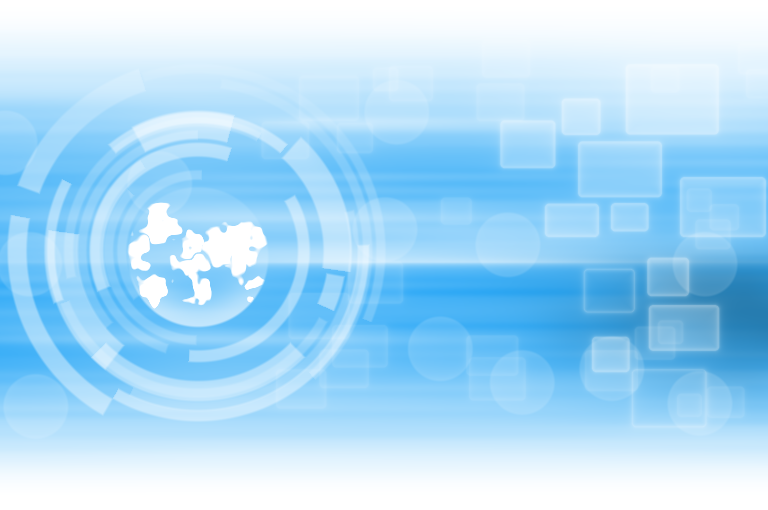
Reproduce this background procedurally as a Shadertoy shader.

```glsl
// A bright blue technology backdrop: streaked gradient, broken rings round a globe,
// translucent discs and glowing rounded tiles. Everything is a soft distance function
// blended towards white; lists give the main layout, hashed loops add the faint clutter.
#define DEPTH 0.77
#define STREAKS 0.12
#define RING_ALPHA 0.42
#define DISC_ALPHA 0.12
#define DISC_RADIUS 0.063
#define TILE_ALPHA 0.25
#define RING_CENTRE vec2(0.387, 0.508)
#define GLOBE_CENTRE vec2(0.387, 0.496)
#define GLOBE_RADIUS 0.137
#define SHADOW vec3(0.14, 0.46, 0.65)

// Arcs: inner radius, outer radius, start and end in degrees
const vec4 ARCS[12] = vec4[12](
    vec4(.335, .372, 169., 240.), vec4(.312, .334, 240., 362.), vec4(.330, .375, 108., 160.),
    vec4(.220, .275, 75., 118.), vec4(.250, .272, 50., 130.), vec4(.245, .300, -8., 48.),
    vec4(.255, .290, -24., -10.), vec4(.235, .295, 172., 232.), vec4(.255, .295, 225., 315.),
    vec4(.280, .300, 152., 200.), vec4(.185, .212, 72., 202.), vec4(.195, .218, -95., 30.));
// Tiles: centre, half size
const vec4 TILES[12] = vec4[12](
    vec4(1.031, .717, .053, .046), vec4(1.135, .771, .037, .035), vec4(1.313, .805, .090, .068),
    vec4(1.211, .668, .081, .054), vec4(1.117, .568, .052, .032), vec4(1.230, .574, .036, .027),
    vec4(1.412, .594, .083, .058), vec4(1.305, .457, .040, .037), vec4(1.336, .357, .068, .044),
    vec4(1.193, .305, .036, .034), vec4(1.190, .430, .049, .042), vec4(1.307, .219, .072, .056));
const vec2 DISCS[12] = vec2[12](
    vec2(.992, .520), vec2(.860, .316), vec2(1.020, .250), vec2(.752, .550),
    vec2(.775, .780), vec2(1.195, .277), vec2(1.367, .209), vec2(1.377, .482),
    vec2(.070, .203), vec2(.312, .640), vec2(.058, .482), vec2(.010, .720));
// Land: centre and radii, in globe radii
const vec4 LAND[9] = vec4[9](
    vec4(-.57, .46, .24, .22), vec4(-.85, .10, .13, .28), vec4(-.64, -.50, .19, .20),
    vec4(.48, .20, .47, .31), vec4(-.10, -.15, .23, .18), vec4(.03, -.46, .13, .24),
    vec4(.60, -.10, .13, .22), vec4(.78, -.42, .13, .13), vec4(-.10, .20, .15, .12));

float hash(vec2 p) { return fract(sin(dot(p, vec2(127.1, 311.7))) * 43758.5); }

float noise(vec2 p) {
    vec2 i = floor(p), f = fract(p), e = vec2(1, 0);
    f = f * f * (3. - 2. * f);
    return mix(mix(hash(i), hash(i + e.xy), f.x), mix(hash(i + e.yx), hash(i + e.xx), f.x), f.y);
}

// Coverage of a shape from its signed distance (negative inside)
float cover(float d) { float w = .0015 + .8 / iResolution.y; return 1. - smoothstep(-w, w, d); }

float bell(vec2 p, vec2 centre, vec2 size) { vec2 q = (p - centre) / size; return exp(-dot(q, q)); }

float arc(vec2 p, vec4 a) {
    float r = length(p), turn = mod(degrees(atan(p.y, p.x)) - a.z, 360.);
    float side = radians(min(turn, a.w - a.z - turn)) * r;
    return cover(max(max(a.x - r, r - a.y), -side));
}

// Rounded tile with a bright rim and a little bloom
float tile(vec2 p, vec4 t, float fill) {
    vec2 q = abs(p - t.xy) - t.zw + .008;
    float d = length(max(q, 0.)) + min(max(q.x, q.y), 0.) - .008;
    return cover(d) * fill + .20 * exp(-abs(d) / .0035) + .08 * exp(-abs(d) / .012);
}

vec3 background(vec2 p) {
    float t = 1. - p.y;
    float depth = DEPTH * smoothstep(.0, .44, t) * (1. - smoothstep(.67, .98, t));
    // Horizontal light: fine streaks, then the broad beams
    float fine = noise(vec2(p.x * 1.3, p.y * 75.)) + noise(vec2(p.x * 2. + 9., p.y * 28.)) - 1.;
    float light = STREAKS * fine;
    float fall = p.y - .486;
    float beam = exp(-abs(fall) / (fall > 0. ? .085 : .009));
    light += beam * (.24 + .42 * bell(p, vec2(.93, .5), vec2(.42, 1.)));
    light += .38 * bell(p, vec2(.72, .76), vec2(.36, .018));
    light += .26 * bell(p, vec2(.40, .34), vec2(.5, .022));
    light += .20 * bell(p, vec2(.7, .57), vec2(.7, .03));
    // Soft haze behind the rings, in the upper right and along the foot
    light += .20 * bell(p, RING_CENTRE, vec2(.32, .28));
    light += .35 * bell(p, vec2(1.38, .82), vec2(.35, .14));
    light += .18 * bell(p, vec2(.75, .24), vec2(.5, .07));
    depth *= clamp(1. - light, 0., 1.15);
    vec3 col = 1. - depth * vec3(1., .41, .04);
    float cloud = bell(p, vec2(1.47, .40), vec2(.30, .12)) * (.7 + .5 * noise(p * 9.));
    cloud *= 1. - .75 * smoothstep(.45, .54, p.y);
    return mix(col, SHADOW, min(cloud, .95));
}

float globe(vec2 p) {
    vec2 g = (p - GLOBE_CENTRE) / GLOBE_RADIUS;
    vec2 rough = vec2(noise(g * 8.), noise(g * 8. + 31.)) - .5;
    float land = 9.;
    for (int i = 0; i < 9; i++) {
        vec4 l = LAND[i];
        land = min(land, (length((g + .3 * rough - l.xy) / l.zw) - 1.) * min(l.z, l.w));
    }
    float r = length(g);
    float haze = .12 + .5 * smoothstep(.3, 1., r) * smoothstep(-.2, .9, -g.y);
    return cover((r - 1.) * GLOBE_RADIUS) * max(haze, cover(land * GLOBE_RADIUS));
}

void mainImage(out vec4 fragColor, in vec2 fragCoord) {
    vec2 p = fragCoord / iResolution.xy * vec2(1.5, 1.);
    vec3 col = background(p);
    // Discs and main tiles
    for (int i = 0; i < 12; i++) {
        float d = length(p - DISCS[i]) - DISC_RADIUS;
        col = mix(col, vec3(1), cover(d) * (DISC_ALPHA + .04 * exp(-abs(d) / .006)));
        float fill = i < 10 ? TILE_ALPHA : .04;
        col = mix(col, vec3(1), tile(p, TILES[i], fill));
    }
    // Faint scattered tiles, denser to the right
    for (int i = 0; i < 26; i++) {
        float k = float(i);
        vec2 c = vec2(1.5 - 1.05 * pow(hash(vec2(k, 1.)), 1.5), mix(.12, .9, hash(vec2(k, 2.))));
        vec2 size = mix(vec2(.02), vec2(.06, .045), hash(vec2(k, 3.)));
        col = mix(col, vec3(1), .35 * tile(p, vec4(c, size), .25));
    }
    // Rings, weaker towards the top
    vec2 q = p - RING_CENTRE;
    float fade = 1. - .55 * smoothstep(.1, .3, q.y) * smoothstep(.27, .34, length(q));
    for (int i = 0; i < 12; i++) col = mix(col, vec3(1), RING_ALPHA * fade * arc(q, ARCS[i]));
    for (int i = 0; i < 9; i++) {
        float k = float(i), r = .14 + .026 * k, start = 360. * hash(vec2(k, 7.));
        col = mix(col, vec3(1), .2 * fade * arc(q, vec4(r, r + .018, start, start + 130.)));
    }
    col = mix(col, vec3(1), globe(p));
    fragColor = vec4(col, 1.);
}
```
